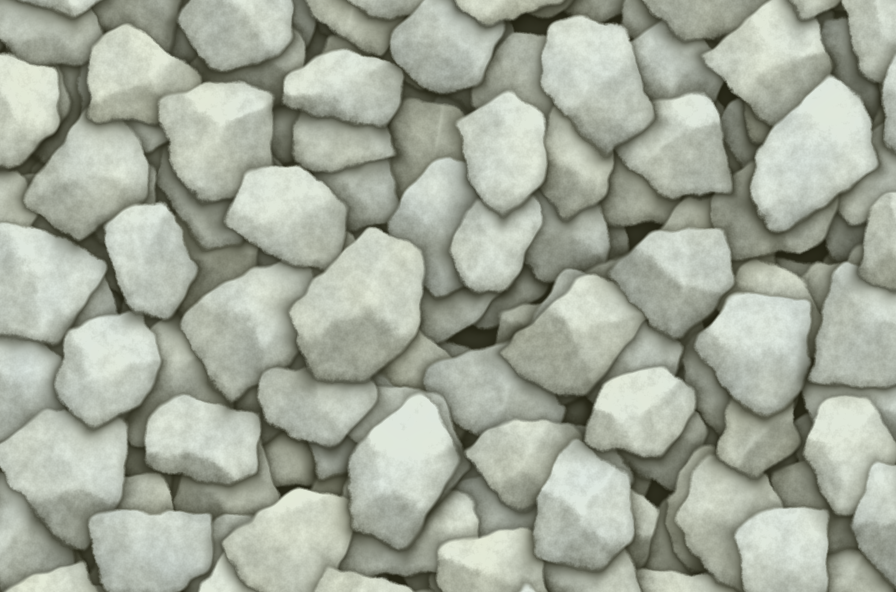
Give the GLSL for this texture, as a Shadertoy shader.

```glsl
// A heap of pale crushed stones, painted from the bottom layer to the top.
// Each stone is a rounded convex polygon with a few tilted facets; it first
// shades what lies beneath it, then covers it with its own lit surface.

#define CELL 0.186         // spacing of stones, in canvas heights
#define LAYERS 4
#define KEEP 0.80          // share of cells filled in the upper layers
#define EDGE 0.0034        // softness of outlines
#define ROUNDING 170.0     // higher gives sharper corners
#define RIDGE 260.0        // higher gives sharper facet ridges
#define SHADOW 0.66
#define SHADOW_WIDTH 0.0125
#define GRAIN 0.21
#define DARK vec3(0.12, 0.12, 0.06)
#define PALE vec3(0.82, 0.85, 0.80)
#define LIGHT vec3(0.12, 0.50, 0.86)

const float TAU = 6.2831853;

vec2 hash2(vec2 p) {
    vec3 h = fract(p.xyx * vec3(0.1031, 0.1030, 0.0973));
    h += dot(h, h.yzx + 33.33);
    return fract((h.xx + h.yz) * h.zy);
}

vec2 direction(float angle) { return vec2(cos(angle), sin(angle)); }

float gradientAt(vec2 cell, vec2 f) {
    return dot(direction(TAU * hash2(cell + 91.0).x), f);
}

float gradientNoise(vec2 p) {
    vec2 i = floor(p), f = p - i;
    vec2 u = f * f * f * (f * (f * 6.0 - 15.0) + 10.0);
    vec2 e = vec2(1.0, 0.0);
    return mix(mix(gradientAt(i, f), gradientAt(i + e, f - e), u.x),
               mix(gradientAt(i + e.yx, f - e.yx), gradientAt(i + 1.0, f - 1.0), u.x), u.y);
}

float fbm(vec2 p) {
    float sum = 0.0, amp = 0.5;
    for (int i = 0; i < 4; i++) {
        sum += amp * gradientNoise(p);
        p = mat2(1.6, 1.2, -1.2, 1.6) * p + 7.3;
        amp *= 0.75;
    }
    return sum;
}

// Signed distance to the rounded outline
float outline(vec2 q, float radius, vec2 seed) {
    float axis = TAU * hash2(seed + 5.7).x, sum = 0.0;
    for (int i = 0; i < 6; i++) {
        vec2 r = hash2(seed + float(i) * 3.17 + 11.0);
        float angle = (float(i) + 0.8 * r.x) * TAU / 6.0 + axis;
        float reach = radius * mix(0.72, 1.08, r.y) * (1.0 + 0.17 * cos(2.0 * angle - axis));
        sum += exp(ROUNDING * (dot(direction(angle), q) - reach));
    }
    return log(sum) / ROUNDING;
}

// Blended normal of the lowest facet planes
vec3 facetNormal(vec2 q, float radius, vec2 seed) {
    float turn = TAU * hash2(seed + 2.3).y, total = 0.0;
    vec3 normal = vec3(0.0);
    for (int i = 0; i < 5; i++) {
        vec2 r = hash2(seed + float(i) * 4.31 + 47.0);
        float slope = i == 0 ? 0.25 * r.x : mix(0.35, 0.95, r.x);
        vec2 tilt = slope * direction(turn + (float(i) + 0.7 * r.y) * TAU / 4.0);
        float height = (i == 0 ? 0.12 : 0.48 * r.y) * radius - dot(tilt, q);
        float weight = exp(-RIDGE * height);
        normal += weight * normalize(vec3(tilt, 1.0));
        total += weight;
    }
    return normalize(normal / total);
}

void mainImage(out vec4 fragColor, in vec2 fragCoord) {
    vec2 p = fragCoord / iResolution.y;
    float grain = fbm(p * 36.0);
    float stain = gradientNoise(p * 13.0 + 40.0);
    vec2 wobble = vec2(gradientNoise(p * 27.0), gradientNoise(p * 27.0 + 19.0));
    p += 0.009 * wobble + 0.004 * grain;

    float tone = 0.2, warmth = 0.0;
    for (int layer = 0; layer < LAYERS; layer++) {
        float level = float(layer) / float(LAYERS - 1);
        float keep = layer < 2 ? 1.0 : KEEP;
        // Every layer has its own staggered, turned grid
        vec2 axis = direction(0.5 + 2.2 * float(layer));
        mat2 turn = mat2(axis.x, axis.y, -axis.y, axis.x);
        vec2 g = turn * p / CELL + 20.0 + 7.4 * float(layer);
        for (int j = -1; j <= 1; j++)
        for (int i = -1; i <= 1; i++) {
            float row = floor(g.y) + float(j);
            float shift = 0.5 * mod(row, 2.0);
            vec2 id = vec2(floor(g.x - shift) + float(i), row);
            vec2 seed = id * 1.37 + 61.0 * float(layer);
            vec2 jitter = hash2(seed), kind = hash2(seed + 31.0);
            if (hash2(seed + 77.0).x > keep) continue;

            vec2 center = id + vec2(shift, 0.0) + 0.5 + 0.42 * (jitter - 0.5);
            vec2 q = (g - center) * turn * CELL;
            float radius = CELL * mix(0.45, 0.64, kind.x);
            if (length(q) > radius * 1.6 + 0.06) continue;
            float d = outline(q, radius, seed);

            // Contact shadow, longer below the stone
            float side = q.y / (length(q) + 0.001);
            tone *= 1.0 - SHADOW * exp(-max(d + 0.005 * side, 0.0) / SHADOW_WIDTH);

            // Lit facets, darker lower rim and mottled surface
            vec3 n = facetNormal(q, radius, seed);
            float lit = 0.53 + 0.56 * dot(n, LIGHT);
            lit *= mix(0.92, 1.06, kind.y) * mix(0.86, 1.0, level);
            lit *= 1.0 - smoothstep(-0.018, 0.002, d) * (0.12 - 0.12 * side);
            lit += GRAIN * grain * (1.4 - 0.6 * n.z) + 0.05 * stain;
            float cover = 1.0 - smoothstep(-EDGE, EDGE, d);
            tone = mix(tone, lit, cover);
            warmth = mix(warmth, jitter.x - 0.4 + 0.6 * stain, cover);
        }
    }

    vec3 color = mix(DARK, PALE, clamp(tone, 0.0, 1.08));
    color += warmth * tone * vec3(0.018, 0.006, -0.03);
    fragColor = vec4(clamp(color, 0.0, 1.0), 1.0);
}
```
